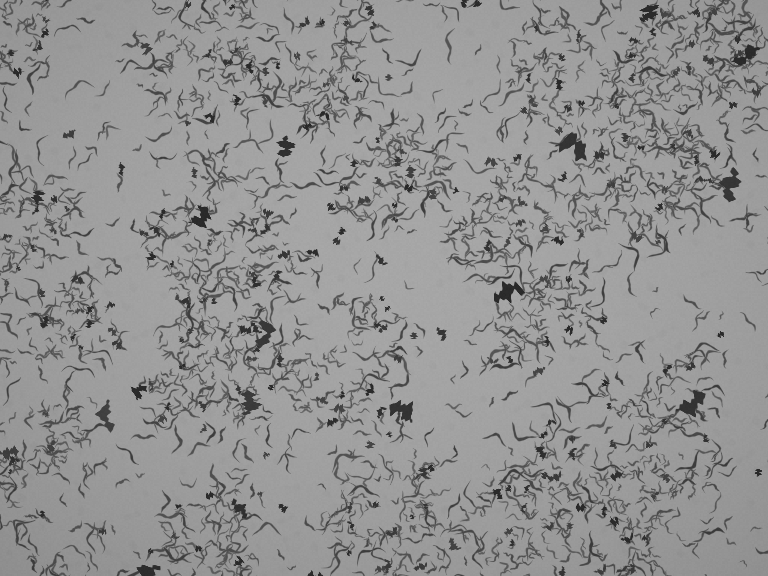
Give the GLSL for this texture, as a Shadertoy shader.

```glsl
// Polished cast iron under a microscope: dark graphite flakes in a grey matrix.
// Tapered, bent flakes sit on jittered grids; cellular noise groups them into
// rosettes with a fine curly core and longer blades pointing outwards.

struct Flakes {
    float cell, halfLength, halfWidth;  // grid pitch and flake size
    float bend, rough, spread;          // curvature, ragged edge, angle scatter
    float inner, outer, density, stray; // ring in the rosette, share of cells kept
    float tone;                         // darkness
};

const Flakes CURLS    = Flakes(0.0185, 0.0125, 0.0014, 1.0, 0.15, 6.3, -0.3, 1.00, 0.95, 0.02, 0.66);
const Flakes BLADES   = Flakes(0.0380, 0.0260, 0.0018, 0.7, 0.25, 2.2,  0.3, 1.45, 0.80, 0.12, 0.78);
const Flakes NEEDLES  = Flakes(0.0300, 0.0180, 0.0015, 0.6, 0.20, 3.0,  0.2, 1.30, 0.65, 0.10, 0.70);
const Flakes CHUNKS   = Flakes(0.0370, 0.0110, 0.0037, 0.6, 0.45, 3.5,  0.1, 1.20, 0.48, 0.04, 0.95);
const Flakes BLOTCHES = Flakes(0.1450, 0.0260, 0.0085, 0.6, 0.50, 4.0,  0.5, 1.70, 0.50, 0.20, 1.00);

const float ROSETTE_PITCH = 0.27;
const float MATRIX_GREY   = 0.652;
const float GRAPHITE_GREY = 0.165;
const float VIGNETTE      = 0.165;
const float GRAIN_SIZE    = 0.0026;
const float GRAIN_AMOUNT  = 0.014;
const float SOFTNESS      = 0.0014;

vec4 hash4(vec2 p) {
    vec4 q = fract(p.xyxy * vec4(0.1031, 0.1030, 0.0973, 0.1099));
    q += dot(q, q.wzxy + 33.33);
    return fract((q.xxyz + q.yzzw) * q.zywx);
}

// Layered sines, roughly -1 to 1.
float waves(vec2 p) {
    float a = sin(p.x + 1.7 * sin(p.y * 0.8)) * sin(p.y + 1.3 * sin(p.x * 0.7));
    float b = sin(p.x * 2.3 - p.y * 1.1 + 2.0) * sin(p.y * 2.1 + p.x * 1.4);
    return 0.65 * a + 0.35 * b;
}

// Offset from the nearest rosette centre, and distance in rosette radii.
vec3 rosette(vec2 p) {
    p += 0.018 * sin(p.yx * 23.0 + vec2(0.0, 2.0));
    vec2 home = floor(p / ROSETTE_PITCH);
    vec3 nearest = vec3(0.0, 0.0, 9.0);
    for (int y = -1; y <= 1; y++)
    for (int x = -1; x <= 1; x++) {
        vec2 id = home + vec2(x, y);
        vec4 h = hash4(id + 71.0);
        vec2 offset = p - (id + 0.5 + 0.75 * (h.xy - 0.5)) * ROSETTE_PITCH;
        float r = length(offset) / (ROSETTE_PITCH * mix(0.36, 0.60, h.z));
        if (r < nearest.z) nearest = vec3(offset, r);
    }
    return nearest;
}

// Chance that a flake grows at this place.
float growth(vec2 p, float r, Flakes f) {
    float ring = smoothstep(f.inner - 0.3, f.inner + 0.1, r)
               * (1.0 - smoothstep(f.outer - 0.45, f.outer, r));
    float bare = smoothstep(-0.45, -0.1, waves(p * 36.0));
    return max(f.density * ring * bare, f.stray);
}

// Signed distance to one flake lying along x.
float flakeDistance(vec2 q, float len, float wid, Flakes f, vec4 h) {
    float t = q.x / len;
    float curve = 2.0 * f.bend * (h.x - 0.5);
    float phase = 6.28 * h.y;
    float wiggle = 0.2 * f.bend;
    float spine = len * (curve * (t * t - 0.3) + wiggle * sin(4.5 * t + phase));
    float slope = 2.0 * curve * t + 4.5 * wiggle * cos(4.5 * t + phase);
    float taper = (1.0 - t * t * abs(t)) * (1.0 + 0.5 * t * (h.z - 0.3));
    float ragged = 1.0 + f.rough * (sin(7.0 * t + phase * 3.0) + 0.5 * sin(17.0 * t + phase));
    float side = abs(q.y - spine) * inversesqrt(1.0 + slope * slope);
    return max(side - wid * taper * ragged, (abs(t) - 1.0) * len);
}

// Darkness left by one family of flakes.
float flakes(vec2 p, Flakes f, float seed, float blur) {
    vec2 home = floor(p / f.cell);
    float dark = 0.0;
    for (int y = -1; y <= 1; y++)
    for (int x = -1; x <= 1; x++) {
        vec2 id = home + vec2(x, y);
        vec4 place = hash4(id + seed);
        vec4 shape = hash4(id + seed + 157.0);
        vec2 centre = (id + place.xy) * f.cell;
        float len = f.halfLength * mix(0.45, 1.2, shape.w);
        if (length(p - centre) > 1.5 * len) continue;
        vec3 colony = rosette(centre);
        if (place.z > growth(centre, colony.z, f)) continue;
        float angle = atan(colony.y, colony.x) + f.spread * (place.w - 0.5);
        float c = cos(angle), s = sin(angle);
        vec2 q = mat2(c, -s, s, c) * (p - centre);
        float wid = f.halfWidth * mix(0.65, 1.4, fract(shape.w * 7.0));
        float d = flakeDistance(q, len, wid, f, shape);
        float tone = f.tone * mix(0.8, 1.1, shape.z);
        dark = max(dark, tone * (1.0 - smoothstep(-blur, blur, d)));
    }
    return min(dark, 1.0);
}

void mainImage(out vec4 fragColor, in vec2 fragCoord) {
    vec2 p = fragCoord / iResolution.y + 3.0;
    float blur = max(SOFTNESS, 0.6 / iResolution.y);

    // Matrix with uneven lamp light and faint stains
    vec2 v = fragCoord / iResolution.xy - vec2(0.52, 0.57);
    float grey = MATRIX_GREY - VIGNETTE * dot(v, v);
    grey -= 0.012 * smoothstep(0.45, 0.8, waves(p * 70.0));

    // Graphite, from fine to coarse
    float dark = flakes(p, CURLS, 11.0, blur);
    dark = max(dark, flakes(p, NEEDLES, 23.0, blur));
    dark = max(dark, flakes(p, BLADES, 37.0, blur));
    dark = max(dark, flakes(p, CHUNKS, 53.0, blur));
    dark = max(dark, flakes(p, BLOTCHES, 89.0, blur));
    grey = mix(grey, GRAPHITE_GREY, dark);

    // Film grain
    grey += GRAIN_AMOUNT * (hash4(floor(p / GRAIN_SIZE)).x - 0.5);
    fragColor = vec4(vec3(grey), 1.0);
}
```
